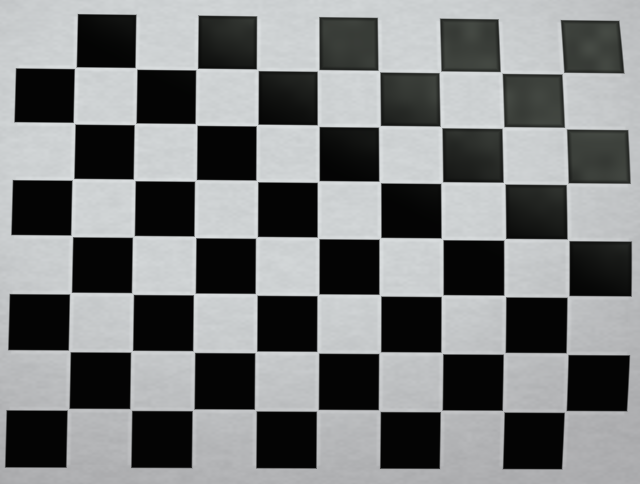
This pattern is drawn by a WebGL 2 fragment shader. Its source:

```glsl
#version 300 es
precision highp float;
// A printed 10 by 8 checkerboard on grey paper, slightly warped, with a glare at the upper right.

#define COLS 10.0
#define ROWS 8.0
#define SOFTNESS 0.035
#define BULGE 0.017
#define GLARE 0.245
#define HALO 0.035
#define GRAIN 0.022
#define PAPER_LIGHT vec3(0.808, 0.823, 0.828)
#define PAPER_SHADE vec3(0.675, 0.677, 0.685)
#define INK vec3(0.014, 0.015, 0.014)
#define GLARE_TINT vec3(0.94, 1.0, 0.92)

uniform vec2 u_resolution;
out vec4 outColor;

float hash(vec2 p) {
    return fract(sin(dot(p, vec2(127.1, 311.7))) * 43758.5453);
}

float noise(vec2 p) {
    vec2 i = floor(p), f = fract(p);
    f = f * f * (3.0 - 2.0 * f);
    return mix(mix(hash(i), hash(i + vec2(1.0, 0.0)), f.x),
               mix(hash(i + vec2(0.0, 1.0)), hash(i + vec2(1.0, 1.0)), f.x), f.y);
}

// Board coordinates (column, row from the top) to canvas, y down.
vec2 boardToCanvas(vec2 g) {
    float u = g.x / COLS, v = g.y / ROWS;
    float x = mix(0.026, 0.0065, v) + g.x * mix(0.0943, 0.099, v);
    x += BULGE * u * u * u * u * 4.0 * v * (1.0 - v) - 0.00022 * g.x * g.x * v;
    float y = 0.0258 + 0.1131 * g.y + 0.00058 * g.y * g.y;
    y += (0.0155 - 0.0014 * g.y) * u;
    return vec2(x, y);
}

// Inverse of the warp by fixed-point steps.
vec2 canvasToBoard(vec2 p) {
    vec2 cell = vec2(0.097, 0.118);
    vec2 g = (p - vec2(0.016, 0.026)) / cell;
    for (int i = 0; i < 6; i++) g -= (boardToCanvas(g) - p) / cell;
    return g;
}

void main() {
    vec2 uv = gl_FragCoord.xy / u_resolution;
    vec2 p = vec2(uv.x, 1.0 - uv.y);
    vec2 g = canvasToBoard(p);

    // Squares: alternate cells, with edge distance in cell units
    vec2 size = vec2(COLS, ROWS);
    vec2 q = fract(g);
    vec2 toEdge = min(q, 1.0 - q);
    float d = min(toEdge.x, toEdge.y);
    float odd = mod(floor(g.x) + floor(g.y), 2.0);
    vec2 inside = step(vec2(0.0), g) * step(g, size);
    float pixel = max(fwidth(g.x), fwidth(g.y));
    float ink = odd * inside.x * inside.y * smoothstep(0.0, max(SOFTNESS, pixel), d);

    // Paper: falls off to grey away from the light, with fine grain
    float falloff = smoothstep(0.25, 0.75, length((uv - vec2(0.42, 0.72)) * vec2(0.8, 0.9)));
    float grain = noise(uv * vec2(150.0, 190.0)) + noise(uv * vec2(45.0, 90.0)) - 1.0;
    vec3 paper = mix(PAPER_LIGHT, PAPER_SHADE, falloff) + GRAIN * grain;

    // Thin bright rim on paper along the inner edges
    vec2 inner = smoothstep(vec2(0.04), vec2(0.08), min(g, size - g));
    paper += HALO * inner.x * inner.y * (1.0 - smoothstep(0.02, 0.07, d));

    // Glare on the ink, mottled and darker at the rim of each square
    float lit = smoothstep(-0.02, 0.5, p.x - 1.45 * p.y);
    float mottle = 0.86 + 0.28 * noise(uv * vec2(38.0, 30.0));
    float rim = mix(0.55, 1.0, smoothstep(0.02, 0.1, d));
    vec3 black = INK + GLARE * lit * mottle * rim * GLARE_TINT;

    outColor = vec4(mix(paper, black, ink), 1.0);
}
```
